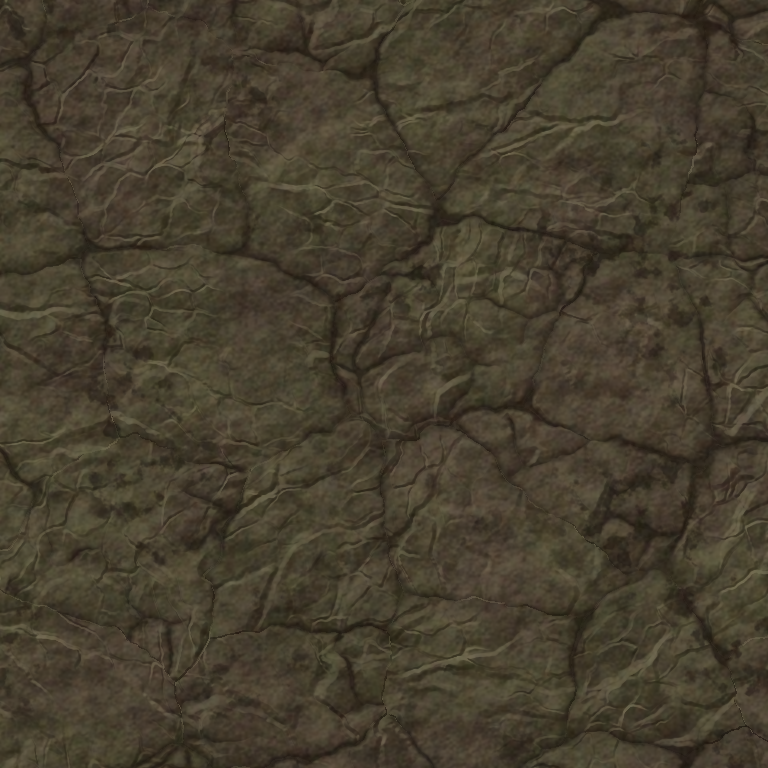
A three.js fragment shader for this texture:

```glsl
#define STONE_SCALE 4.3
#define RUBBLE_SCALE 10.5
#define FLAKE_SCALE 13.0
#define SPLINTER_SCALE 29.0
#define RUBBLE_SHARE 0.4
#define WARP 0.075
#define CRACK_WIDTH 0.0042
#define FLAKE_SLOPE 0.26
#define ROUGHNESS 0.02
#define LIGHT_STRENGTH 0.12
#define LIGHT_STEP 0.0019
#define GRAIN 0.045

varying vec2 vUv;

const vec3 BROWN = vec3(0.29, 0.25, 0.194);
const vec3 OLIVE = vec3(0.296, 0.272, 0.196);
const vec3 SHADOW = vec3(0.145, 0.118, 0.085);
const vec3 HIGHLIGHT = vec3(0.45, 0.42, 0.33);

float hash(vec2 p) {
  vec3 q = fract(p.xyx * 0.1031);
  q += dot(q, q.yzx + 33.33);
  return fract((q.x + q.y) * q.z);
}

vec2 hash2(vec2 p) { return vec2(hash(p), hash(p + 57.3)); }

float noise(vec2 p) {
  vec2 i = floor(p), f = fract(p);
  f = f * f * (3.0 - 2.0 * f);
  return mix(mix(hash(i), hash(i + vec2(1, 0)), f.x),
             mix(hash(i + vec2(0, 1)), hash(i + vec2(1, 1)), f.x), f.y);
}

float fbm(vec2 p) {
  float sum = 0.0, amp = 0.5;
  for (int i = 0; i < 4; i++) {
    sum += amp * noise(p);
    p = mat2(1.6, 1.2, -1.2, 1.6) * p + 7.1;
    amp *= 0.5;
  }
  return sum / 0.9375;
}

// Voronoi: border distance, cell id hash, offset from the site
vec4 cells(vec2 p) {
  vec2 base = floor(p), nearest = vec2(0.0), id = base;
  float best = 9.0, edge = 2.0;
  for (int y = -1; y <= 1; y++) for (int x = -1; x <= 1; x++) {
    vec2 cell = base + vec2(x, y);
    vec2 site = cell + hash2(cell) - p;
    float d = dot(site, site);
    if (d < best) { best = d; nearest = site; id = cell; }
  }
  for (int y = -2; y <= 2; y++) for (int x = -2; x <= 2; x++) {
    vec2 cell = base + vec2(x, y);
    vec2 site = cell + hash2(cell) - p;
    vec2 apart = site - nearest;
    if (dot(apart, apart) > 0.0001) {
      float d = dot(0.5 * (site + nearest), normalize(apart));
      float h = max(0.09 - abs(edge - d), 0.0) / 0.09;
      edge = min(edge, d) - 0.0225 * h * h;
    }
  }
  return vec4(max(edge, 0.0), hash(id + 7.7), -nearest);
}

// Tilted, stepped plates
float plates(vec2 p) {
  vec4 plate = cells(p);
  float turn = plate.y * 40.0;
  float tilt = dot(plate.zw, vec2(cos(turn), sin(turn)));
  return (tilt + 0.5 * plate.y) * smoothstep(0.0, 0.09, plate.x);
}

// Rock surface: height, distance to the nearest crack, stone id hash
vec3 surface(vec2 p) {
  vec2 w = p + WARP * (vec2(fbm(p * 7.0), fbm(p * 7.0 + 31.0)) - 0.5);
  w += 0.02 * (vec2(fbm(p * 32.0), fbm(p * 32.0 + 19.0)) - 0.5);
  vec4 stone = cells(w * STONE_SCALE + 3.0);
  vec4 rubble = cells(w * RUBBLE_SCALE + 11.0);
  float gap = stone.x / STONE_SCALE + 0.012 * smoothstep(0.55, 0.8, noise(p * 8.0 + 21.0));
  float loose = 0.02 * smoothstep(0.4, 0.75, noise(p * 10.0 + 44.0));
  if (stone.y < RUBBLE_SHARE) gap = min(gap, rubble.x / RUBBLE_SCALE + loose);

  // Flakes follow a direction of each stone, splinters fill worn areas
  float a = stone.y * 19.0;
  vec2 along = mat2(cos(a), sin(a), -sin(a), cos(a)) * w;
  float flakes = plates(along * FLAKE_SCALE * vec2(1.0, 0.55)) / FLAKE_SCALE;
  float splinters = plates(along * SPLINTER_SCALE * vec2(1.0, 0.65)) / SPLINTER_SCALE;
  flakes *= smoothstep(0.25, 0.6, noise(p * 9.0 + 5.0));
  splinters *= smoothstep(0.35, 0.7, noise(p * 12.0 + 63.0));

  float height = 0.008 * (1.0 - exp(-gap / 0.007)) + ROUGHNESS * fbm(p * 27.0);
  return vec3(height + FLAKE_SLOPE * (flakes + splinters), gap, stone.y);
}

void main() {
  vec2 p = vUv;
  vec3 rock = surface(p);
  vec2 slope = vec2(surface(p + vec2(LIGHT_STEP, 0.0)).x,
                    surface(p + vec2(0.0, LIGHT_STEP)).x) - rock.x;
  float light = -dot(slope / LIGHT_STEP, vec2(-0.45, 0.89));
  light /= 1.0 + abs(light);

  // Stained base colour
  float stain = fbm(p * 8.0 + 40.0);
  vec3 color = mix(BROWN, OLIVE, smoothstep(0.35, 0.65, stain + 0.1 * (rock.z - 0.5)));
  color *= 0.88 + 0.24 * fbm(p * 5.0 + 13.0);
  color *= 0.8 + 0.4 * fbm(p * 48.0);

  // Relief and worn rims
  color += LIGHT_STRENGTH * light * vec3(1.0, 0.98, 0.82);
  float rim = smoothstep(0.004, 0.007, rock.y) * (1.0 - smoothstep(0.007, 0.013, rock.y));
  rim = max(0.7 * rim, smoothstep(0.3, 0.65, light));
  rim *= smoothstep(0.45, 0.75, noise(p * 26.0 + 3.0)) * smoothstep(-0.1, 0.4, light);
  color = mix(color, HIGHLIGHT, 0.45 * rim);

  // Broken cracks, soft dirt beside them, and rough pits
  float wear = smoothstep(0.2, 0.75, noise(p * 13.0 + 70.0));
  float dark = (0.2 + 0.55 * wear) * exp(-pow(rock.y / CRACK_WIDTH, 2.0));
  dark += 0.3 * exp(-rock.y / 0.012);
  float pits = smoothstep(0.55, 0.72, fbm(p * 48.0 + 9.0));
  dark += 0.6 * pits * smoothstep(0.46, 0.66, fbm(p * 6.0 + 90.0));
  color = mix(color, SHADOW, min(dark, 0.85));

  // Fine grain
  color += GRAIN * (noise(p * 240.0) - 0.5);
  color += 0.022 * (vec3(noise(p * 90.0), noise(p * 90.0 + 40.0), noise(p * 90.0 + 80.0)) - 0.5);
  gl_FragColor = vec4(color, 1.0);
}
```
